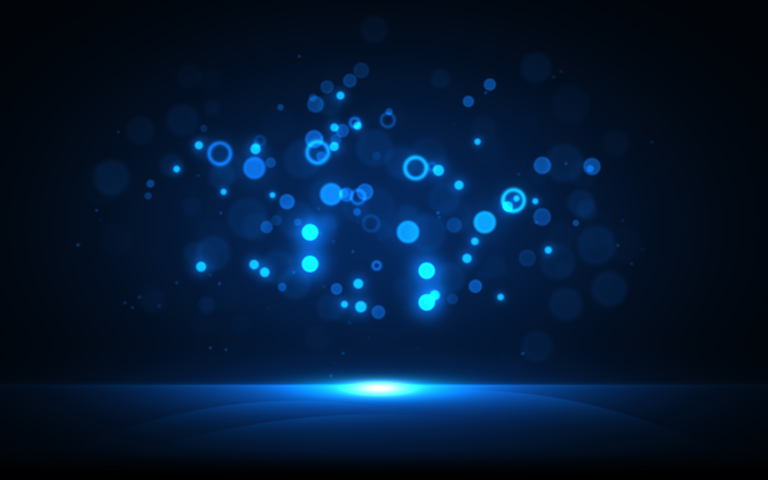
Give the GLSL for this background, as a Shadertoy shader.

```glsl
#define HORIZON 0.198
#define CLOUD_CENTER vec2(-0.02, 0.57)
#define HAZE_COUNT 90
#define DISC_COUNT 46
#define SPARK_COUNT 26
#define DUST_COUNT 60
#define NIGHT vec3(0.003, 0.012, 0.024)
#define NAVY vec3(0.016, 0.145, 0.34)
#define AZURE vec3(0.04, 0.40, 0.78)
#define CYAN vec3(0.03, 0.82, 0.94)

float hash(float n) {
    return fract(sin(n * 127.1) * 43758.5453);
}

float gauss(vec2 d, vec2 size) {
    d /= size;
    return exp(-dot(d, d));
}

// Random place inside an ellipse around the cloud center
vec2 scatter(float seed, vec2 size) {
    float angle = 6.2832 * hash(seed);
    float reach = pow(hash(seed + 0.37), 0.6);
    return CLOUD_CENTER + size * reach * vec2(cos(angle), sin(angle));
}

// Flat disc with a slightly brighter rim
float disc(float d, float radius, float blur) {
    float fill = 1.0 - smoothstep(radius - blur, radius + blur, d);
    return fill * (0.8 + 0.2 * smoothstep(0.5, 1.0, d / radius));
}

float ring(float d, float radius, float width) {
    float e = (d - radius) / width;
    return exp(-e * e);
}

vec3 bokeh(vec2 p, float aa) {
    vec3 light = vec3(0.0);

    // Large, dim, blurred discs
    for (int i = 0; i < HAZE_COUNT; i++) {
        float s = float(i) + 11.3;
        float d = length(p - scatter(s, vec2(0.58, 0.37)));
        float radius = mix(0.014, 0.042, hash(s + 0.61));
        light += AZURE * disc(d, radius, 0.009) * 0.13 * hash(s + 0.83);
    }

    // Crisp medium discs, some of them hollow
    for (int i = 0; i < DISC_COUNT; i++) {
        float s = float(i) + 203.7;
        float d = length(p - scatter(s, vec2(0.49, 0.31)));
        float radius = mix(0.006, 0.019, hash(s + 0.61));
        float shape = hash(s + 0.29) < 0.2 ? ring(d, radius, 0.004)
                                           : disc(d, radius, aa + 0.001);
        light += AZURE * shape * mix(0.15, 0.65, hash(s + 0.83));
    }

    // Small bright sparks with halos
    for (int i = 0; i < SPARK_COUNT; i++) {
        float s = float(i) + 407.9;
        float d = length(p - scatter(s, vec2(0.43, 0.28)));
        float radius = mix(0.005, 0.012, hash(s + 0.61));
        light += CYAN * disc(d, radius, aa + 0.0015) * 0.75;
        light += AZURE * exp(-d * d / (radius * radius * 4.0)) * 0.4;
    }

    // Fine dust
    for (int i = 0; i < DUST_COUNT; i++) {
        float s = float(i) + 605.1;
        float d = length(p - scatter(s, vec2(0.64, 0.37)));
        light += AZURE * disc(d, 0.0025, aa + 0.001) * 0.5 * hash(s + 0.83);
    }

    // Sweeping rows of bright rings and large discs
    for (int i = 0; i < 4; i++) {
        float k = float(i);
        float d = length(p - vec2(-0.342 + 0.204 * k, 0.68 + 0.02 * k - 0.0175 * k * k));
        light += mix(AZURE, CYAN, k / 3.0) * ring(d, 0.022, 0.005) * 0.75;
        light += AZURE * 0.2 * exp(-d * d * 900.0);

        d = length(p - vec2(-0.27 + 0.16 * k, 0.58 + 0.07 * cos(1.35 * k)));
        light += mix(AZURE, CYAN, k / 4.0) * disc(d, 0.023, aa + 0.002) * 0.75;
        light += AZURE * 0.2 * exp(-d * d * 700.0);
    }

    // Two columns of hot lights
    for (int i = 0; i < 4; i++) {
        vec2 cell = vec2(i % 2, i / 2);
        vec2 place = vec2(-0.154 + 0.243 * cell.x, 0.516 - 0.08 * cell.x - 0.066 * cell.y);
        float d = length(p - place);
        light += CYAN * disc(d, 0.017, 0.003) * 0.8;
        light += AZURE * 0.75 * exp(-d * d * 900.0);
    }
    return light;
}

// Lit crest of a curved floor layer
float crest(vec2 p, vec2 top, float bend, float middle, float aa) {
    float depth = top.y - bend * (p.x - top.x) * (p.x - top.x) - p.y;
    float inside = smoothstep(-aa, aa, depth);
    return inside * exp(-max(depth, 0.0) * 35.0) * gauss(vec2(p.x - middle, 0.0), vec2(0.2, 1.0));
}

void mainImage(out vec4 fragColor, in vec2 fragCoord) {
    vec2 p = fragCoord / iResolution.y;
    p.x -= 0.5 * iResolution.x / iResolution.y;
    float aa = 1.2 / iResolution.y;
    vec2 flare = p - vec2(-0.01, HORIZON - 0.007);

    // Sky
    vec3 sky = NIGHT + NAVY * gauss(p - vec2(-0.02, 0.53), vec2(0.55, 0.35));
    sky += bokeh(p, aa);

    // Floor with curved layers
    float depth = max(HORIZON - p.y, 0.0);
    vec3 ground = NIGHT + NAVY * 0.95 * gauss(vec2(flare.x, depth), vec2(0.55, 0.17));
    ground += AZURE * 0.55 * gauss(vec2(flare.x, depth), vec2(0.34, 0.045));
    ground += AZURE * 0.16 * crest(p, vec2(-0.18, 0.165), 0.45, -0.26, aa);
    ground += AZURE * 0.14 * crest(p, vec2(-0.01, 0.137), 0.31, -0.15, aa);
    ground += AZURE * 0.16 * crest(p, vec2(0.17, 0.187), 0.45, 0.34, aa);
    ground *= smoothstep(0.0, 0.07, p.y);

    vec3 color = mix(ground, sky, smoothstep(-0.003, 0.003, p.y - HORIZON));

    // Horizon line and flare
    color += AZURE * 0.6 * exp(-abs(p.y - HORIZON) * 170.0) * exp(-abs(flare.x) * 3.2);
    color += NAVY * 0.6 * gauss(flare, vec2(0.5, 0.06));
    color += CYAN * 0.65 * gauss(flare, vec2(0.15, 0.022));
    color += vec3(1.0, 0.95, 0.85) * gauss(flare, vec2(0.055, 0.013));

    fragColor = vec4(min(color, 1.0), 1.0);
}
```
